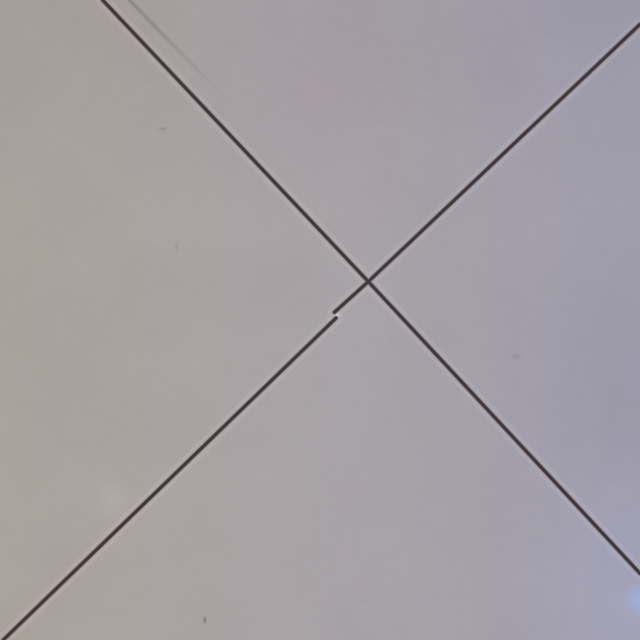
Give the GLSL for this texture, as a WebGL 1 fragment shader.

```glsl
precision highp float;

uniform vec2 u_resolution;

// Surface colours
const vec3 WARM_LEFT = vec3(0.665, 0.635, 0.610);
const vec3 GREY_MIDDLE = vec3(0.660, 0.638, 0.650);
const vec3 COOL_RIGHT = vec3(0.632, 0.620, 0.672);
const vec3 BLUE_GLOW = vec3(0.62, 0.71, 0.90);
const vec3 GROOVE_COLOR = vec3(0.225, 0.185, 0.195);

// Groove layout
const vec2 CROSSING = vec2(0.5755, 0.5600);
const vec2 FALL_START = vec2(0.1602, 1.0000);
const vec2 FALL_END = vec2(1.0000, 0.1040);
const vec2 RISE_END = vec2(1.0000, 0.9620);
const vec2 BREAK_UPPER = vec2(0.5225, 0.5120);
const vec2 BREAK_LOWER = vec2(0.5250, 0.5030);
const vec2 RISE_START = vec2(0.0050, 0.0000);
const vec2 SCRATCH_START = vec2(0.2020, 1.0000);
const vec2 SCRATCH_END = vec2(0.3850, 0.8120);

const float GROOVE_HALF_WIDTH = 0.0028;
const float GROOVE_SOFTNESS = 0.0018;
const float FRINGE_OFFSET = 0.0075;
const float FRINGE_WIDTH = 0.0025;
const float FRINGE_STRENGTH = 0.035;
const float MOTTLE_STRENGTH = 0.022;
const float GRAIN_STRENGTH = 0.010;

float hash(vec2 p) {
  vec3 q = fract(vec3(p.xyx) * 0.1031);
  q += dot(q, q.yzx + 33.33);
  return fract((q.x + q.y) * q.z);
}

float valueNoise(vec2 p) {
  vec2 cell = floor(p);
  vec2 f = fract(p);
  f = f * f * (3.0 - 2.0 * f);
  float low = mix(hash(cell), hash(cell + vec2(1.0, 0.0)), f.x);
  float high = mix(hash(cell + vec2(0.0, 1.0)), hash(cell + vec2(1.0)), f.x);
  return mix(low, high, f.y);
}

float fbm(vec2 p) {
  float sum = 0.0;
  float weight = 0.5;
  for (int i = 0; i < 4; i++) {
    sum += weight * (valueNoise(p) - 0.5);
    p = p * 2.03 + 17.3;
    weight *= 0.5;
  }
  return sum;
}

float segmentDistance(vec2 p, vec2 a, vec2 b) {
  vec2 ab = b - a;
  float t = clamp(dot(p - a, ab) / dot(ab, ab), 0.0, 1.0);
  return length(p - a - ab * t);
}

// Soft elliptical dab
float spot(vec2 p, vec2 center, vec2 radius) {
  vec2 q = (p - center) / radius;
  return exp(-dot(q, q));
}

vec3 surface(vec2 p) {
  vec3 color = mix(WARM_LEFT, GREY_MIDDLE, smoothstep(0.0, 0.5, p.x));
  color = mix(color, COOL_RIGHT, smoothstep(0.45, 1.0, p.x));
  color += vec3(-0.018, -0.018, -0.012) * smoothstep(0.6, 1.0, p.y);

  // Broad tints
  color += vec3(0.004, -0.010, -0.006) * spot(p, vec2(0.50, 0.86), vec2(0.15));
  color += vec3(-0.020, -0.018, -0.008) * spot(p, vec2(0.97, 0.44), vec2(0.14, 0.20));
  color += vec3(0.005, 0.012, 0.045) * spot(p, vec2(1.0, 0.08), vec2(0.14, 0.16));
  color += 0.022 * spot(p, vec2(0.175, 0.22), vec2(0.022, 0.025));

  // Mottling and grain
  color += MOTTLE_STRENGTH * fbm(p * 9.0);
  color += GRAIN_STRENGTH * fbm(p * vec2(75.0, 95.0));

  // Small marks
  color -= 0.16 * spot(p, vec2(0.320, 0.031), vec2(0.0022, 0.0050));
  color -= 0.06 * spot(p, vec2(0.254, 0.799), vec2(0.0060, 0.0025));
  color -= 0.05 * spot(p, vec2(0.276, 0.614), vec2(0.0025, 0.0060));
  color -= 0.05 * spot(p, vec2(0.807, 0.443), vec2(0.0060, 0.0040));
  return color;
}

void main() {
  vec2 p = gl_FragCoord.xy / u_resolution;
  float pixel = 1.0 / min(u_resolution.x, u_resolution.y);
  vec3 color = surface(p);

  // Faint scratch fading downward
  float scratch = segmentDistance(p, SCRATCH_START, SCRATCH_END);
  float scratchFade = smoothstep(SCRATCH_END.y, SCRATCH_START.y, p.y);
  color -= 0.075 * scratchFade * (1.0 - smoothstep(0.001, 0.0045, scratch));

  // Crossing grooves, with an offset break in the rising one
  float falling = min(segmentDistance(p, FALL_START, CROSSING),
                      segmentDistance(p, CROSSING, FALL_END));
  float rising = min(segmentDistance(p, RISE_END, CROSSING),
                     segmentDistance(p, CROSSING, BREAK_UPPER));
  rising = min(rising, segmentDistance(p, BREAK_LOWER, RISE_START));
  float groove = min(falling, rising);

  // Pale rims beside the grooves
  float rim = (groove - FRINGE_OFFSET) / FRINGE_WIDTH;
  color += FRINGE_STRENGTH * exp(-rim * rim);
  color += 0.10 * spot(p, vec2(0.527, 0.508), vec2(0.004, 0.003));

  float soft = max(GROOVE_SOFTNESS, 0.75 * pixel);
  float ink = 1.0 - smoothstep(GROOVE_HALF_WIDTH - soft, GROOVE_HALF_WIDTH + soft, groove);
  color = mix(color, GROOVE_COLOR, 0.93 * ink);

  // Blue light at the right edge
  color = mix(color, BLUE_GLOW, 0.85 * spot(p, vec2(1.005, 0.063), vec2(0.022, 0.020)));

  gl_FragColor = vec4(clamp(color, 0.0, 1.0), 1.0);
}
```
